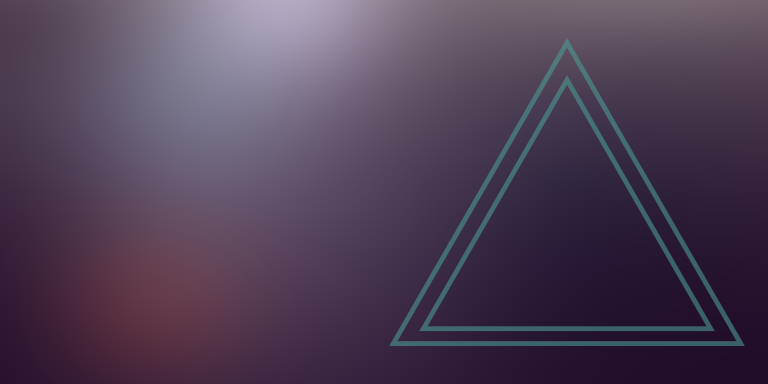
Give the GLSL for this background, as a Shadertoy shader.

```glsl
#define FLOOR_COLOR vec3(0.13, 0.05, 0.16)
#define CEILING_COLOR vec3(0.42, 0.36, 0.40)
#define LINE_COLOR vec3(0.29, 0.60, 0.57)
#define LINE_OPACITY 0.6
#define LINE_WIDTH 0.0125
#define OUTER_CENTER vec2(1.4766, 0.3664)
#define OUTER_INRADIUS 0.2674
#define INNER_CENTER vec2(1.4766, 0.3600)
#define INNER_INRADIUS 0.2222

// Soft elliptical falloff, one at its center
float glow(vec2 p, vec2 center, vec2 spread) {
    vec2 q = (p - center) / spread;
    return exp(-0.5 * dot(q, q));
}

// Upright equilateral triangle with sharp mitred corners
float triangleDistance(vec2 p, float inradius) {
    float side = dot(vec2(abs(p.x), p.y), vec2(0.8660, 0.5));
    return max(-p.y, side) - inradius;
}

// Coverage of a band lying just inside the triangle edge
float outline(vec2 p, float inradius, float pixel) {
    float d = triangleDistance(p, inradius) + 0.5 * LINE_WIDTH;
    return clamp(0.5 + (0.5 * LINE_WIDTH - abs(d)) / pixel, 0.0, 1.0);
}

vec3 backdrop(vec2 p) {
    vec3 color = mix(FLOOR_COLOR, CEILING_COLOR, p.y * p.y);

    // Lights: violet haze, pale top, blue mist, red ember, warm corner
    color += vec3(0.14, 0.15, 0.15) * glow(p, vec2(0.75, 0.40), vec2(0.40));
    color += vec3(0.22, 0.23, 0.28) * glow(p, vec2(0.76, 1.02), vec2(0.20, 0.18));
    color += vec3(0.09, 0.14, 0.15) * glow(p, vec2(0.49, 0.72), vec2(0.22));
    color += vec3(0.15, 0.06, 0.01) * glow(p, vec2(0.40, 0.21), vec2(0.21, 0.18));
    color += vec3(0.05, 0.05, 0.05) * glow(p, vec2(1.68, 1.02), vec2(0.30, 0.10));

    // Shades: upper left corner and triangle interior
    color -= vec3(0.10, 0.11, 0.09) * glow(p, vec2(0.0, 1.0), vec2(0.25, 0.15));
    color -= vec3(0.04, 0.01, 0.00) * glow(p, vec2(1.50, 0.50), vec2(0.25));
    return color;
}

void mainImage(out vec4 fragColor, in vec2 fragCoord) {
    float pixel = 1.0 / iResolution.y;
    vec2 p = fragCoord * pixel;

    // Two nested translucent outlines
    float lines = max(outline(p - OUTER_CENTER, OUTER_INRADIUS, pixel),
                      outline(p - INNER_CENTER, INNER_INRADIUS, pixel));

    vec3 color = mix(backdrop(p), LINE_COLOR, LINE_OPACITY * lines);
    fragColor = vec4(clamp(color, 0.0, 1.0), 1.0);
}
```
